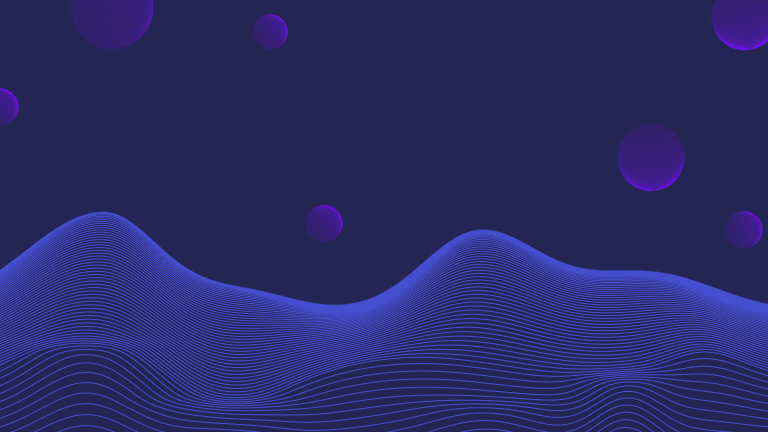
Give the GLSL for this background, as a Shadertoy shader.

```glsl
const vec3 NIGHT = vec3(0.137, 0.145, 0.325);
const vec3 LINE_BLUE = vec3(0.270, 0.305, 0.810);
const vec3 ORB_BODY = vec3(0.185, 0.130, 0.410);
const vec3 ORB_GLOW = vec3(0.450, 0.060, 0.980);
const float LINE_WIDTH = 0.0024;
const int ORB_COUNT = 7;

// Bell curve with separate widths on its left and right sides
float bell(float x, float center, float left, float right) {
    float d = (x - center) / (x < center ? left : right);
    return exp(-0.5 * d * d);
}

float bell(float x, float center, float width) {
    return bell(x, center, width, width);
}

// Contours that bound the two layers of lines
float ridgeHeight(float x) {
    return 0.278 + 0.231 * bell(x, 0.238, 0.181, 0.132)
                 + 0.046 * bell(x, 0.567, 0.116)
                 + 0.187 * bell(x, 1.111, 0.132, 0.144)
                 + 0.090 * bell(x, 1.505, 0.153);
}

float foldHeight(float x) {
    return 0.127 + 0.083 * bell(x, 0.197, 0.139)
                 - 0.069 * bell(x, 0.537, 0.116)
                 + 0.046 * bell(x, 0.972, 0.185)
                 + 0.058 * bell(x, 1.632, 0.090);
}

float floorHeight(float x) {
    return -0.045 - 0.040 * bell(x, 0.537, 0.180);
}

// Extra lines squeezed together around one spot
float pinch(vec2 p, vec2 spot, float width, float amount) {
    float crossing = 0.5 + 0.5 * tanh((spot.y - p.y) / 0.017);
    return amount * bell(p.x, spot.x, width) * crossing;
}

// Continuous line number, growing from the ridge downward
float lineIndex(vec2 p) {
    float ridge = ridgeHeight(p.x);
    float fold = foldHeight(p.x);
    float upper = clamp((ridge - p.y) / (ridge - fold), 0.0, 1.0);
    float lower = max((fold - p.y) / (fold - floorHeight(p.x)), 0.0);
    float crowding = mix(0.72, 0.55, smoothstep(0.3, 1.0, p.x));
    float index = 46.0 * pow(upper, crowding) + 11.0 * pow(lower, 0.88);
    index += pinch(p, vec2(0.208, 0.206), 0.12, 3.5);
    index += pinch(p, vec2(0.535, 0.065), 0.10, 4.0);
    index += pinch(p, vec2(1.447, 0.132), 0.07, 5.0);
    index += pinch(p, vec2(1.134, 0.067), 0.11, 2.5);
    return index;
}

// Integral of a stripe pattern, for exact box filtering
float stripeIntegral(float x, float duty) {
    return floor(x) * duty + min(fract(x), duty);
}

float lineCoverage(vec2 p, float pixel) {
    vec2 e = vec2(0.5 * pixel, 0.0);
    vec2 slope = vec2(lineIndex(p + e.xy) - lineIndex(p - e.xy),
                      lineIndex(p + e.yx) - lineIndex(p - e.yx));
    float footprint = max(length(slope), 0.001);
    float duty = min(LINE_WIDTH * footprint / pixel, 1.0);
    float center = lineIndex(p) + 0.5 * duty;
    float covered = stripeIntegral(center + 0.5 * footprint, duty)
                  - stripeIntegral(center - 0.5 * footprint, duty);
    float edge = p.y - ridgeHeight(p.x);
    return covered / footprint * (1.0 - smoothstep(-pixel, pixel, edge));
}

// Translucent orb; light holds the glow angle and strength
vec3 paintOrb(vec3 base, vec2 p, vec3 orb, vec2 light, float pixel) {
    vec2 q = (p - orb.xy) / orb.z;
    float radius = length(q);
    vec2 toward = vec2(cos(light.x), sin(light.x));
    float facing = dot(q, toward);
    float side = abs(q.x * toward.y - q.y * toward.x);
    float crescent = pow(min(radius, 1.0), 9.0) * smoothstep(-0.1, 0.95, facing);
    float cusp = 1.0 - 0.45 * exp(-side * side * 90.0);
    float haze = 0.30 * light.y * smoothstep(-1.1, 1.0, facing);
    float weave = 0.025 * sin(34.0 * length(q - 0.8 * toward));
    float glow = clamp(crescent * cusp * light.y + haze + weave, 0.0, 1.0);
    float mask = 1.0 - smoothstep(-0.7 * pixel, 0.7 * pixel, (radius - 1.0) * orb.z);
    return mix(base, mix(ORB_BODY, ORB_GLOW, glow), mask);
}

void mainImage(out vec4 fragColor, in vec2 fragCoord) {
    float pixel = 1.0 / iResolution.y;
    vec2 p = fragCoord * pixel;
    vec3 color = NIGHT;

    // Center and radius of each orb
    vec3 orbs[ORB_COUNT] = vec3[](
        vec3(0.259, 0.982, 0.096), vec3(0.625, 0.926, 0.041),
        vec3(1.724, 0.962, 0.078), vec3(0.000, 0.752, 0.043),
        vec3(0.750, 0.482, 0.043), vec3(1.507, 0.636, 0.078),
        vec3(1.722, 0.468, 0.043));
    vec2 lights[ORB_COUNT] = vec2[](
        vec2(0.25, 0.40), vec2(0.55, 0.85), vec2(-1.35, 0.90), vec2(0.70, 0.95),
        vec2(0.75, 0.90), vec2(-1.43, 0.75), vec2(0.40, 0.90));
    for (int i = 0; i < ORB_COUNT; i++)
        color = paintOrb(color, p, orbs[i], lights[i], pixel);

    // Flowing hills
    color = mix(color, LINE_BLUE, lineCoverage(p, pixel));
    fragColor = vec4(color, 1.0);
}
```
